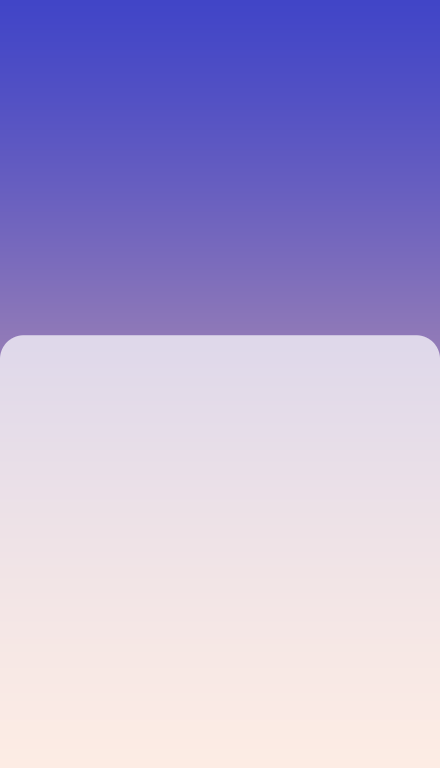
Reproduce this background procedurally as a WebGL 1 fragment shader.

```glsl
precision highp float;

uniform vec2 u_resolution;

const vec3 SKY_TOP = vec3(0.253, 0.270, 0.782);
const vec3 SKY_BOTTOM = vec3(0.972, 0.746, 0.638);
const float SKY_EASE = 0.35;       // 0 is linear, 1 is a full S-curve

const vec3 VEIL_COLOR = vec3(1.0);
const float VEIL_OPACITY = 0.708;
const float PANEL_TOP = 0.5635;    // fraction of the canvas height
const float CORNER_RADIUS = 0.054; // fraction of the canvas width

vec3 skyGradient(float depth) {
  float eased = mix(depth, smoothstep(0.0, 1.0, depth), SKY_EASE);
  return mix(SKY_TOP, SKY_BOTTOM, eased);
}

float roundedBox(vec2 p, vec2 halfSize, float radius) {
  vec2 q = abs(p) - halfSize + radius;
  return length(max(q, 0.0)) + min(max(q.x, q.y), 0.0) - radius;
}

void main() {
  vec2 uv = gl_FragCoord.xy / u_resolution;
  vec2 p = gl_FragCoord.xy / u_resolution.x;
  float pixel = 1.0 / u_resolution.x;

  vec3 color = skyGradient(1.0 - uv.y);

  // Translucent panel, centred on the lower edge so only its top shows
  float panelHeight = PANEL_TOP * u_resolution.y / u_resolution.x;
  float dist = roundedBox(p - vec2(0.5, 0.0), vec2(0.5, panelHeight), CORNER_RADIUS);
  float coverage = clamp(0.5 - dist / pixel, 0.0, 1.0);
  color = mix(color, VEIL_COLOR, VEIL_OPACITY * coverage);

  gl_FragColor = vec4(color, 1.0);
}
```
